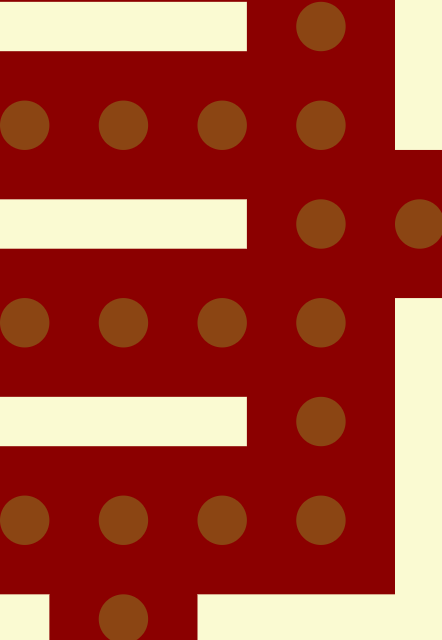
Give the GLSL for this pattern, as a Shadertoy shader.

```glsl
const vec3 FLOOR_RED = vec3(0.545, 0.0, 0.0);
const vec3 WALL_CREAM = vec3(0.98, 0.98, 0.824);
const vec3 DOT_BROWN = vec3(0.545, 0.271, 0.075);

const float CELLS_HIGH = 12.962;   // grid cells over the canvas height
const float GRID_SHIFT = 0.075;    // part of a cell cut off at the bottom
const float HALF_WIDTH = 1.5;      // half the width of a corridor
const float DOT_RADIUS = 0.5;
const float DOT_PITCH = 2.0;
const float ROW_PITCH = 4.0;
const float FIRST_ROW = 2.5;
const float TRUNK_X = 6.5;
const float BRANCH_Y = 8.5;
const float EXIT_X = 2.5;
const float FAR = 40.0;            // beyond the canvas

// Square-cornered distance to an axis-aligned line from a to b
float lineDistance(vec2 p, vec2 a, vec2 b) {
    vec2 d = abs(p - 0.5 * (a + b)) - 0.5 * abs(b - a);
    return max(d.x, d.y);
}

// Distance to the centre lines of the corridors
float pathDistance(vec2 p) {
    // Rows repeat upwards and end at the trunk
    float row = FIRST_ROW + ROW_PITCH * max(round((p.y - FIRST_ROW) / ROW_PITCH), 0.0);
    float d = lineDistance(p, vec2(-FAR, row), vec2(TRUNK_X, row));

    // Trunk, right branch and lower exit
    d = min(d, lineDistance(p, vec2(TRUNK_X, FIRST_ROW), vec2(TRUNK_X, FAR)));
    d = min(d, lineDistance(p, vec2(TRUNK_X, BRANCH_Y), vec2(FAR, BRANCH_Y)));
    return min(d, lineDistance(p, vec2(EXIT_X, -FAR), vec2(EXIT_X, FIRST_ROW)));
}

float coverage(float distance, float pixel) {
    return clamp(0.5 - distance / pixel, 0.0, 1.0);
}

void mainImage(out vec4 fragColor, in vec2 fragCoord) {
    float pixel = CELLS_HIGH / iResolution.y;
    vec2 p = fragCoord * pixel + vec2(0.0, GRID_SHIFT);

    // Corridors cut into the wall
    float corridor = coverage(pathDistance(p) - HALF_WIDTH, pixel);
    vec3 color = mix(WALL_CREAM, FLOOR_RED, corridor);

    // Dots on the grid nodes that lie on a path
    vec2 node = 0.5 + DOT_PITCH * round((p - 0.5) / DOT_PITCH);
    float onPath = 1.0 - step(0.5, pathDistance(node));
    float dotMask = onPath * coverage(length(p - node) - DOT_RADIUS, pixel);
    color = mix(color, DOT_BROWN, dotMask);

    fragColor = vec4(color, 1.0);
}
```
